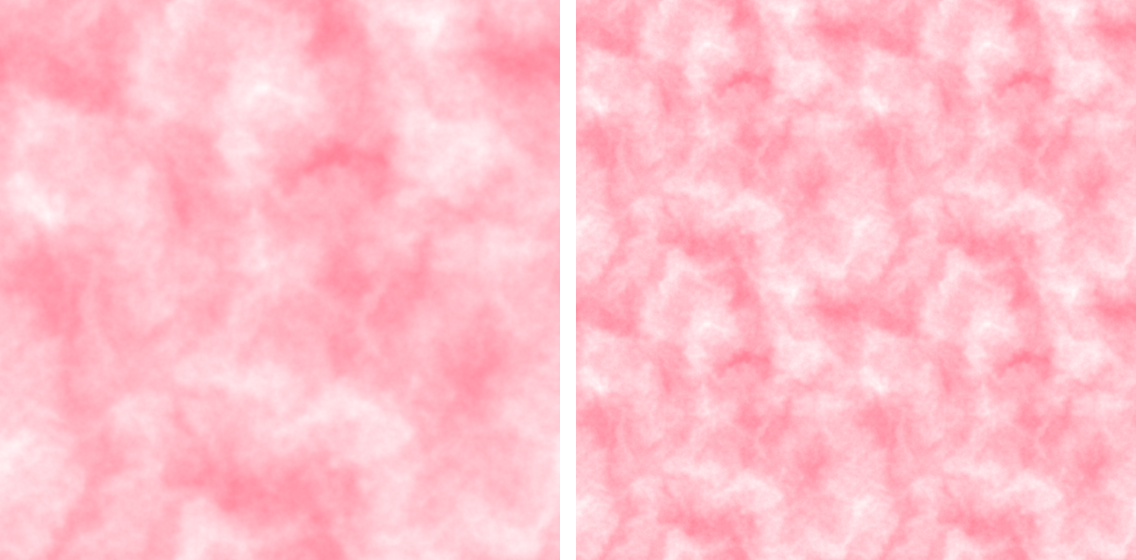
Left, the tile; right, the same tile 2 across and 2 down.
Reproduce this texture procedurally as a Shadertoy shader.

```glsl
// Soft pink and white clouds: seamless, mottled, lightly warped gradient noise.

// Random unit vector for a lattice cell; seed separates the noise layers.
vec2 randomGradient(ivec2 cell, int seed) {
    uint h = uint(cell.x) * 1597334677u ^ uint(cell.y) * 3812015801u ^ uint(seed) * 2798796413u;
    h = (h ^ (h >> 16)) * 2146121005u;
    h = (h ^ (h >> 15)) * 2221713035u;
    h ^= h >> 16;
    float angle = 6.2831853 * float(h & 65535u) / 65536.0;
    return vec2(cos(angle), sin(angle));
}

// Gradient contribution of one corner, wrapped exactly with integers.
float corner(ivec2 cell, ivec2 offset, vec2 f, int period, int seed) {
    ivec2 wrapped = (cell + offset + 64 * period) % period;
    return dot(randomGradient(wrapped, seed), f - vec2(offset));
}

// Gradient noise that repeats every "period" cells.
float tiledNoise(vec2 p, int period, int seed) {
    ivec2 cell = ivec2(floor(p));
    vec2 f = p - floor(p);
    vec2 w = f * f * f * (f * (f * 6.0 - 15.0) + 10.0);
    float bottom = mix(corner(cell, ivec2(0, 0), f, period, seed),
                       corner(cell, ivec2(1, 0), f, period, seed), w.x);
    float top = mix(corner(cell, ivec2(0, 1), f, period, seed),
                    corner(cell, ivec2(1, 1), f, period, seed), w.x);
    return mix(bottom, top, w.y);
}

// Half-octave layers: every second lattice is turned by 45 degrees with a
// whole-number matrix, which hides the grid and still tiles.
float cloudNoise(vec2 uv, int first, int last, int seed) {
    vec2 diagonal = vec2(uv.x + uv.y, uv.y - uv.x);
    float sum = 0.0;
    for (int i = first; i < last; i++) {
        int period = 3 << (i / 2);
        vec2 shift = fract(vec2(0.37, 0.71) * float(i + seed));
        vec2 p = ((i & 1) == 1 ? diagonal : uv) * float(period) + shift;
        sum += 0.4 * pow(0.765, float(i)) * tiledNoise(p, period, seed + i);
    }
    return sum;
}

void mainImage(out vec4 fragColor, in vec2 fragCoord) {
    vec2 uv = fragCoord / iResolution.xy;

    // The warp draws wisps out of the broad clouds; the fine mottle stays even.
    vec2 warp = vec2(cloudNoise(uv, 0, 9, 11), cloudNoise(uv, 0, 9, 29));
    float cloud = cloudNoise(uv + 0.15 * warp, 0, 7, 47) + cloudNoise(uv, 7, 13, 47);

    // Thin cloud shows rose, dense cloud turns white.
    vec3 rose = vec3(1.0, 0.44, 0.54);
    float tint = clamp(0.455 - 1.15 * cloud, 0.0, 1.0);
    fragColor = vec4(mix(vec3(1.0), rose, tint), 1.0);
}
```
